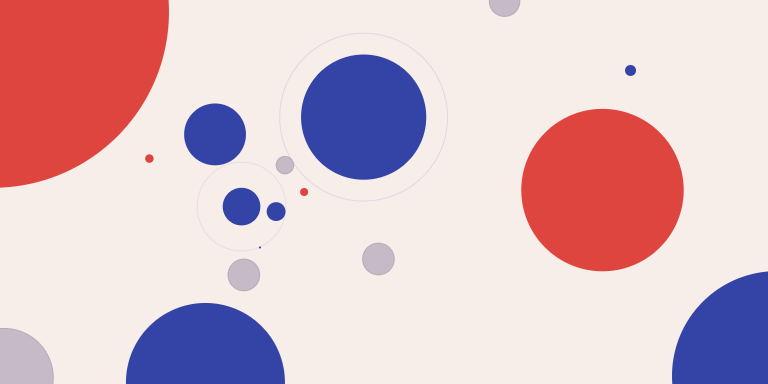
This background is drawn by a WebGL 1 fragment shader. Its source:

```glsl
precision highp float;

uniform vec2 u_resolution;

// Palette
const vec3 PAPER = vec3(0.969, 0.933, 0.914);
const vec3 RED   = vec3(0.871, 0.271, 0.243);
const vec3 BLUE  = vec3(0.200, 0.267, 0.651);
const vec3 GRAY  = vec3(0.773, 0.729, 0.773);
const vec3 RIM   = vec3(0.720, 0.670, 0.735);
const vec3 ORBIT = vec3(0.885, 0.845, 0.890);

// Line widths, in canvas heights
const float RIM_WIDTH = 0.0026;
const float ORBIT_WIDTH = 0.0026;

// Discs: centre and radius, in canvas heights
const vec3 RED_CORNER  = vec3(-0.018, 0.969, 0.458);
const vec3 RED_SUN     = vec3(1.569, 0.505, 0.2115);
const vec3 RED_DOT_A   = vec3(0.389, 0.587, 0.011);
const vec3 RED_DOT_B   = vec3(0.792, 0.500, 0.0105);

const vec3 BLUE_PLANET = vec3(0.947, 0.695, 0.163);
const vec3 BLUE_MIDDLE = vec3(0.560, 0.650, 0.0805);
const vec3 BLUE_SMALL  = vec3(0.629, 0.462, 0.049);
const vec3 BLUE_MOON   = vec3(0.719, 0.449, 0.0245);
const vec3 BLUE_DOT    = vec3(1.642, 0.8165, 0.0143);
const vec3 BLUE_SPECK  = vec3(0.677, 0.3555, 0.0025);
const vec3 BLUE_BOTTOM = vec3(0.535, 0.004, 0.207);
const vec3 BLUE_CORNER = vec3(2.023, 0.021, 0.273);

const vec3 GRAY_TOP    = vec3(1.314, 0.997, 0.041);
const vec3 GRAY_MOON   = vec3(0.742, 0.570, 0.024);
const vec3 GRAY_LEFT   = vec3(0.635, 0.284, 0.0425);
const vec3 GRAY_RIGHT  = vec3(0.9855, 0.3255, 0.0425);
const vec3 GRAY_CORNER = vec3(0.010, 0.016, 0.130);

// Orbit radii
const float PLANET_ORBIT = 0.2185;
const float SMALL_ORBIT  = 0.1155;

// Signed distance to a disc
float disc(vec2 p, vec3 c) {
    return length(p - c.xy) - c.z;
}

// Smoothed coverage of the inside of a shape
float cover(float d) {
    return clamp(0.5 - d * u_resolution.y, 0.0, 1.0);
}

// Coverage of a line that lies along the zero distance
float line(float d, float width) {
    return cover(abs(d) - 0.5 * width);
}

void paintGray(inout vec3 color, vec2 p, vec3 c) {
    float d = disc(p, c);
    color = mix(color, RIM, cover(d));
    color = mix(color, GRAY, cover(d + RIM_WIDTH));
}

void main() {
    vec2 p = gl_FragCoord.xy / u_resolution.y;
    vec3 color = PAPER;

    // Thin orbits
    float planetLine = line(disc(p, vec3(BLUE_PLANET.xy, PLANET_ORBIT)), ORBIT_WIDTH);
    float smallLine = line(disc(p, vec3(BLUE_SMALL.xy, SMALL_ORBIT)), ORBIT_WIDTH);
    color = mix(color, ORBIT, max(planetLine, 0.7 * smallLine));

    // Gray discs with a darker rim
    paintGray(color, p, GRAY_TOP);
    paintGray(color, p, GRAY_MOON);
    paintGray(color, p, GRAY_LEFT);
    paintGray(color, p, GRAY_RIGHT);
    paintGray(color, p, GRAY_CORNER);

    // Red discs
    float red = min(disc(p, RED_CORNER), disc(p, RED_SUN));
    red = min(red, min(disc(p, RED_DOT_A), disc(p, RED_DOT_B)));
    color = mix(color, RED, cover(red));

    // Blue discs
    float blue = min(disc(p, BLUE_PLANET), disc(p, BLUE_MIDDLE));
    blue = min(blue, min(disc(p, BLUE_SMALL), disc(p, BLUE_MOON)));
    blue = min(blue, min(disc(p, BLUE_DOT), disc(p, BLUE_SPECK)));
    blue = min(blue, min(disc(p, BLUE_BOTTOM), disc(p, BLUE_CORNER)));
    color = mix(color, BLUE, cover(blue));

    gl_FragColor = vec4(color, 1.0);
}
```
